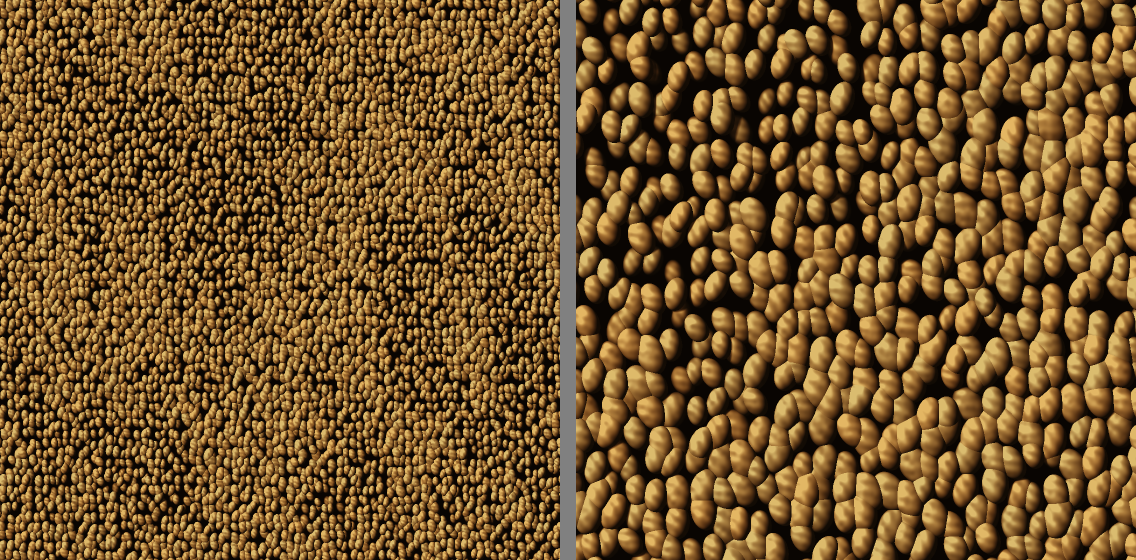
Left: the whole. Right: its middle third, enlarged.
Reproduce this texture procedurally as a Shadertoy shader.

```glsl
// Golden brown loop-pile carpet: small twisted tufts in low raking light.

const vec2  GRID       = vec2(80.0, 60.0);      // tufts across the canvas
const vec2  TUFT       = vec2(0.0073, 0.0106);  // half width and half length
const float JITTER     = 0.7;                   // scatter, in cells
const float DOME       = 0.0075;                // height of a tuft's crown
const float BASE       = 0.0055;                // mean height of a tuft's foot
const float ROUGHNESS  = 0.0095;                // spread of foot heights
const float TURN       = 1.1;                   // spread of tuft directions
const float LEAN       = 0.12;                  // mean tuft direction
const vec3  LIGHT      = vec3(-0.58, 0.44, 0.68);
const float SHADOW_STEP = 0.0034;
const int   SHADOW_TAPS = 4;
const vec2  PATCH_SCALE = vec2(17.0, 9.0);      // worn, uneven areas
const float GRAIN_SCALE = 330.0;                // fine yarn fibres
const int   AA = 2;

// Pile colours from deep shadow to lit yarn, with their tone levels
const vec3 PALETTE[6] = vec3[6](
    vec3(0.07, 0.043, 0.016), vec3(0.21, 0.12, 0.05), vec3(0.35, 0.21, 0.08),
    vec3(0.51, 0.34, 0.15), vec3(0.67, 0.49, 0.24), vec3(0.87, 0.73, 0.42));
const float LEVELS[6] = float[6](0.08, 0.25, 0.41, 0.59, 0.78, 0.96);

float hash(vec2 p) {
    return fract(sin(dot(p, vec2(127.1, 311.7))) * 43758.5453);
}

vec2 hash2(vec2 p) {
    return vec2(hash(p), hash(p + 47.3));
}

float noise(vec2 p) {
    vec2 i = floor(p), f = fract(p);
    f = f * f * (3.0 - 2.0 * f);
    return mix(mix(hash(i), hash(i + vec2(1, 0)), f.x),
               mix(hash(i + vec2(0, 1)), hash(i + vec2(1, 1)), f.x), f.y);
}

struct Tuft {
    float height;
    vec3 normal;
    vec2 local;   // position inside the tuft, -1 to 1
    float seed;
};

// Highest tuft above point p
Tuft pile(vec2 p, float wear) {
    Tuft top = Tuft(0.0, vec3(0, 0, 1), vec2(0), 0.0);
    vec2 cell = floor(p * GRID);
    for (int j = -1; j <= 1; j++)
    for (int i = -1; i <= 1; i++) {
        vec2 id = cell + vec2(i, j);
        vec2 place = hash2(id), form = hash2(id + 91.7);
        vec2 offset = p - (id + 0.5 + JITTER * (place - 0.5)) / GRID;
        float angle = LEAN + TURN * (form.x - 0.5);
        float c = cos(angle), s = sin(angle);
        mat2 turn = mat2(c, -s, s, c);
        vec2 size = TUFT * mix(0.86, 1.16, form.y) * mix(1.1, 0.9, wear);
        vec2 q = turn * offset / size;
        float inside = 1.0 - dot(q, q);
        if (inside <= 0.0) continue;
        float seed = fract(place.x * 7.0 + form.y * 5.0);
        float crown = sqrt(inside);
        float foot = BASE + ROUGHNESS * (seed - 0.5) * mix(0.35, 1.0, wear);
        float height = foot + DOME * crown;
        if (height > top.height) {
            vec2 slope = (q / size) * turn;
            top = Tuft(height, normalize(vec3(slope, crown / DOME)), q, seed);
        }
    }
    return top;
}

// Share of light blocked by taller tufts
float castShadow(vec2 p, float height, float wear, vec3 light) {
    vec2 toLight = normalize(light.xy);
    float rise = light.z / length(light.xy);
    float blocked = 0.0;
    for (int k = 1; k <= SHADOW_TAPS; k++) {
        float reach = SHADOW_STEP * float(k);
        float ray = height + reach * rise;
        blocked = max(blocked, pile(p + toLight * reach, wear).height - ray);
    }
    return smoothstep(0.0, 0.0025, blocked);
}

vec3 ramp(float tone) {
    vec3 color = PALETTE[0] * mix(0.5, 1.0, smoothstep(0.0, LEVELS[0], tone));
    for (int k = 1; k < 6; k++) {
        float t = clamp((tone - LEVELS[k - 1]) / (LEVELS[k] - LEVELS[k - 1]), 0.0, 1.0);
        color = mix(color, PALETTE[k], t);
    }
    return color;
}

vec3 carpet(vec2 p) {
    vec2 slanted = p + vec2(0.25 * p.y, 0.0);
    float wear = 0.65 * noise(slanted * PATCH_SCALE) + 0.35 * noise(slanted * PATCH_SCALE * 2.3 + 9.0);
    wear = smoothstep(0.25, 0.75, wear);

    vec3 light = normalize(LIGHT);
    Tuft tuft = pile(p, wear);
    float diffuse = max(dot(tuft.normal, light), 0.0);
    float shadow = castShadow(p, tuft.height, wear, light);

    // Twisted strands and loose fibres
    float strand = sin(dot(tuft.local, vec2(5.0, 8.5)) + 6.3 * tuft.seed);
    float grain = noise(p * GRAIN_SCALE) - 0.5;
    float yarn = 1.0 + 0.1 * strand + 0.28 * grain + 0.16 * (tuft.seed - 0.5);

    float depth = smoothstep(0.001, 0.009, tuft.height);
    float tone = (0.08 + 0.96 * diffuse * (1.0 - 0.85 * shadow)) * yarn * depth;
    vec3 tint = mix(vec3(1.03, 0.98, 0.92), vec3(0.98, 1.01, 1.04), fract(tuft.seed * 13.0));
    return ramp(tone) * tint;
}

void mainImage(out vec4 fragColor, in vec2 fragCoord) {
    vec3 color = vec3(0.0);
    for (int j = 0; j < AA; j++)
    for (int i = 0; i < AA; i++) {
        vec2 subpixel = (vec2(i, j) + 0.5) / float(AA) - 0.5;
        color += carpet((fragCoord + subpixel) / iResolution.y);
    }
    fragColor = vec4(color / float(AA * AA), 1.0);
}
```
